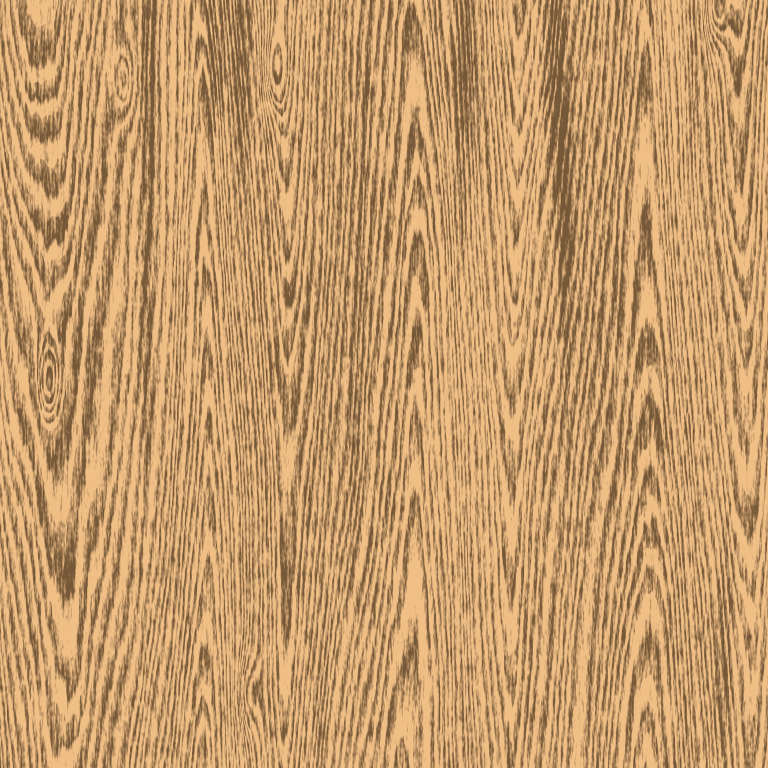
This texture is drawn by a Shadertoy shader. Its source:

```glsl
// Flat-sawn wood: two-tone vertical grain with pointed arches, small knots and dark streaks.
// Growth rings are contours of a rounded zigzag across the board, tilted along its length
// and warped by gradient noise; stretched fibre noise then breaks their edges into dashes.

#define LIGHT_WOOD vec3(0.942, 0.748, 0.526)
#define DARK_WOOD vec3(0.460, 0.345, 0.220)
#define ARCH_COUNT 6.6
#define RINGS_PER_ARCH 10.5
#define RINGS_ALONG 10.0
#define ARCH_SHARPNESS 0.93
#define KNOT_COUNT 5
#define KNOT_SIZE vec2(0.014, 0.048)
#define FIBRE_AMOUNT 0.62
#define TONE_LOW 0.17
#define TONE_HIGH 1.17

const float PI = 3.14159265;

// Integer hash to a pair of values in -1..1
vec2 hash2(ivec2 cell) {
    uvec2 h = uvec2(cell) * uvec2(1597334673u, 3812015801u);
    uint n = (h.x ^ h.y) * 1597334673u;
    n = (n ^ (n >> 15)) * 2246822519u;
    n ^= n >> 13;
    return vec2(n & 65535u, n >> 16) / 32767.5 - 1.0;
}

float cornerSlope(ivec2 cell, vec2 offset) {
    float angle = PI * hash2(cell).x;
    return dot(vec2(cos(angle), sin(angle)), offset);
}

// Gradient noise, roughly -1..1
float noise(vec2 p) {
    ivec2 i = ivec2(floor(p));
    vec2 f = fract(p);
    vec2 s = f * f * f * (f * (f * 6.0 - 15.0) + 10.0);
    float low = mix(cornerSlope(i, f),
                    cornerSlope(i + ivec2(1, 0), f - vec2(1, 0)), s.x);
    float high = mix(cornerSlope(i + ivec2(0, 1), f - vec2(0, 1)),
                     cornerSlope(i + ivec2(1, 1), f - vec2(1, 1)), s.x);
    return 1.4 * mix(low, high, s.y);
}

// Rings pushed out into narrow ellipses around scattered knots
float knots(vec2 p) {
    float bump = 0.0;
    for (int k = 0; k < KNOT_COUNT; k++) {
        vec2 centre = 0.5 + 0.5 * hash2(ivec2(k, 77));
        vec2 q = (p - centre) / KNOT_SIZE;
        bump += 3.2 * exp(-dot(q, q));
    }
    return bump;
}

// Share of dark late wood at a point, 0..1
float darkness(vec2 p) {
    // Ring field: zigzag across, steady slope along, wobble at three scales
    float across = ARCH_COUNT * p.x + 0.5 * noise(p * vec2(3.6, 0.5) + 3.7);
    float wave = sin(PI * across);
    float rings = RINGS_PER_ARCH * asin(ARCH_SHARPNESS * wave) * 2.0 / PI;
    rings += RINGS_ALONG * p.y + knots(p);
    rings += 2.8 * noise(p * vec2(8.0, 0.9) + 11.3);
    rings += 0.65 * noise(p * vec2(28.0, 3.6) + 23.1);
    rings += 0.15 * noise(p * vec2(140.0, 14.0) + 5.9);

    // Uneven growth: wide and narrow rings
    rings += 0.8 * noise(vec2(0.45 * rings, 0.5));

    // Each ring has a crisp side facing the arch tip and a fading side behind it
    float offset = fract(rings) - 0.5;
    float fade = offset < 0.0 ? mix(0.74, 0.16, 0.5 + 0.5 * wave)
                              : mix(0.16, 0.74, 0.5 + 0.5 * wave);
    float ring = max(1.0 - abs(offset) / fade, -0.2);

    // Streaky fibres, strongest inside the arches, over ragged fine pores
    float fibre = mix(0.45, 1.0, wave * wave) * noise(p * vec2(190.0, 11.0) + 31.7)
                + 1.1 * noise(p * vec2(390.0, 48.0) + 47.3)
                + 0.7 * noise(p * vec2(560.0, 150.0) + 83.9);

    // Broad tonal drift and long dark streaks
    float drift = 0.3 * noise(p * vec2(12.0, 1.0) + 61.9);
    float streak = 0.7 * smoothstep(0.35, 0.75, noise(p * vec2(22.0, 1.3) + 71.3));
    float tone = ring + FIBRE_AMOUNT * fibre + drift + streak;
    return clamp((tone - TONE_LOW) / (TONE_HIGH - TONE_LOW), 0.0, 1.0);
}

void mainImage(out vec4 fragColor, in vec2 fragCoord) {
    // Four samples per pixel keep the thin fibres smooth
    float dark = 0.0;
    for (int s = 0; s < 4; s++) {
        vec2 jitter = vec2(s & 1, s >> 1) * 0.5 - 0.25;
        dark += 0.25 * darkness((fragCoord + jitter) / iResolution.y);
    }
    fragColor = vec4(mix(LIGHT_WOOD, DARK_WOOD, dark), 1.0);
}
```
